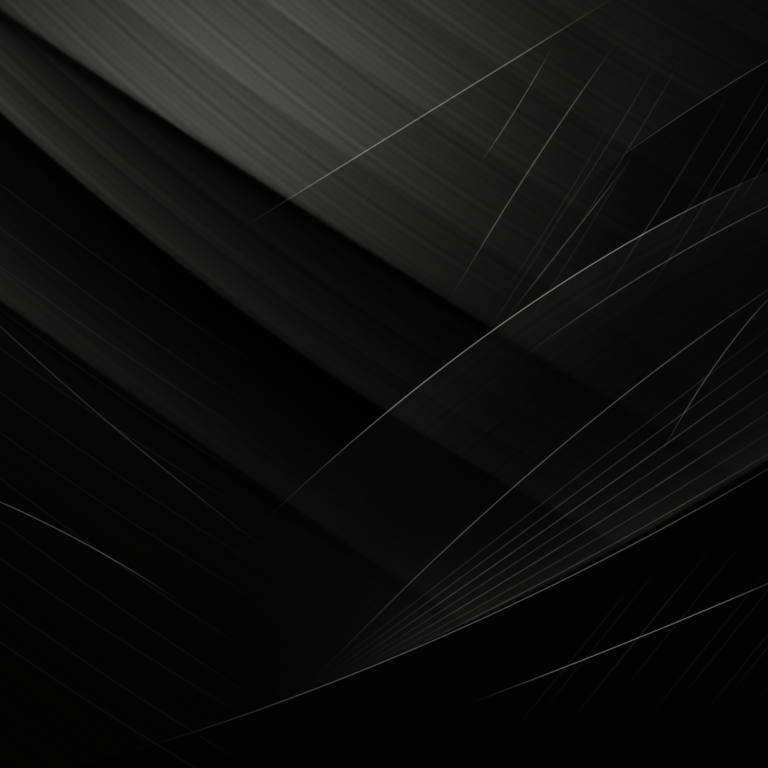
Write a WebGL 2 fragment shader that draws this background.

```glsl
#version 300 es
precision highp float;

uniform vec2 u_resolution;
out vec4 outColor;

const vec3 TINT = vec3(1.0, 0.995, 0.97);
const vec2 GLOW_CENTER = vec2(0.30, 0.92);
const vec2 GLOW_SIZE = vec2(0.41, 0.34);
const float GLOW_LEVEL = 0.275;
const float BLACK_LEVEL = 0.014;
const float EDGE_SOFTNESS = 0.003;
const float STRAND_WIDTH = 0.0011;
const float FIBER_DEPTH = 0.12;
const float CREASE_DEPTH = 0.20;
const float GRAIN = 0.012;
const int FAN_COUNT = 7;
const int HAIR_COUNT = 12;

float hash(vec2 p) {
    p = fract(p * vec2(0.1031, 0.1137));
    p += dot(p, p.yx + 33.33);
    return fract((p.x + p.y) * p.x * 91.7);
}

// Signed distance above a parabolic arc, and position along it
vec2 arc(vec2 p, vec2 a, vec2 b, float sag) {
    vec2 span = b - a;
    float t = (p.x - a.x) / span.x;
    float y = a.y + span.y * t - 4.0 * sag * t * (1.0 - t);
    float slope = (span.y - 4.0 * sag * (1.0 - 2.0 * t)) / span.x;
    return vec2((p.y - y) * inversesqrt(1.0 + slope * slope), t);
}

// Thin lit line fading toward both ends
float strand(vec2 p, vec2 a, vec2 b, float sag, float level) {
    vec2 c = arc(p, a, b, sag);
    float width = max(STRAND_WIDTH, 0.75 / u_resolution.y);
    float fade = smoothstep(0.0, 0.35, c.y) * (1.0 - smoothstep(0.7, 1.05, c.y));
    return level * fade * exp(-c.x * c.x / (width * width));
}

float above(float d) {
    return smoothstep(-EDGE_SOFTNESS, EDGE_SOFTNESS, d);
}

float shadow(float d, float size) {
    return exp(-d * d / (size * size));
}

// Layered sines running across the fibers
float fibers(float d, float along) {
    float wave = sin(d * 610.0 + 2.0 * sin(along * 5.0));
    wave += sin(d * 373.0 + 3.0 * sin(along * 3.0 + 1.0));
    return wave * sin(d * 71.0 + along * 4.0) * 0.5;
}

// Smoothed sawtooth for overlapping creases
float crease(float d, float spacing) {
    float f = fract(d / spacing);
    return f * (1.0 - smoothstep(0.92, 1.0, f));
}

void main() {
    vec2 p = gl_FragCoord.xy / u_resolution;

    // Falling folds and rising sheets
    float fold1 = arc(p, vec2(0.0, 0.987), vec2(0.872, 0.431), 0.008).x;
    float fold2 = arc(p, vec2(0.0, 0.854), vec2(0.69, 0.353), 0.03).x;
    float fold3 = arc(p, vec2(0.0, 0.609), vec2(0.527, 0.241), 0.003).x;
    float sheet = arc(p, vec2(0.325, 0.303), vec2(1.0, 0.776), -0.045).x;
    float ridge = arc(p, vec2(0.30, 0.694), vec2(0.794, 1.0), 0.0).x;
    float wing = arc(p, vec2(0.78, 0.775), vec2(1.0, 0.92), -0.006).x;
    float base = arc(p, vec2(0.156, 0.017), vec2(1.0, 0.401), 0.034).x;

    // Light on each panel
    vec2 g = (p - GLOW_CENTER) / GLOW_SIZE;
    float top = GLOW_LEVEL * exp(-dot(g, g)) + 0.028;
    top *= 1.0 - CREASE_DEPTH * crease(fold1 + 0.02 * p.x, 0.105);
    top *= mix(0.86, 1.0, above(ridge));
    top *= mix(1.0, mix(0.7, 1.25, above(wing)), smoothstep(0.74, 0.84, p.x));
    float s2 = clamp(-fold1 / max(fold2 - fold1, 0.01), 0.0, 1.0);
    float s3 = clamp(-fold2 / max(fold3 - fold2, 0.01), 0.0, 1.0);
    float middle = 0.23 * exp(-2.5 * p.x) * mix(0.35, 1.0, s2);
    middle *= 1.0 - 1.5 * CREASE_DEPTH * crease(fold2, 0.048);
    float lower = 0.125 * exp(-2.2 * p.x) * mix(0.15, 1.0, s3 * s3);
    float floorLight = BLACK_LEVEL + 0.025 * p.y * shadow(fold3, 0.2);

    float light = mix(floorLight, lower, above(fold3));
    light = mix(light, middle, above(fold2));
    light = mix(light, top, above(fold1));
    light *= 1.0 - 0.65 * shadow(fold1 + 0.006, 0.010);
    light *= 1.0 - 0.6 * shadow(fold2 + 0.008, 0.012);
    light *= 1.0 - 0.5 * shadow(fold3 + 0.008, 0.012);

    // Sheets laid over the folds
    float right = smoothstep(0.32, 0.6, p.x);
    float under = right * (1.0 - above(sheet));
    light *= 1.0 - 0.2 * under;
    light += under * (0.012 + 0.025 * shadow(sheet, 0.07));
    light += 0.055 * right * exp(-max(base, 0.0) / 0.06);
    light = mix(BLACK_LEVEL * 0.6, light, above(base));
    float grain = mix(fibers(fold2, p.x), fibers(sheet, p.x), under);
    light *= 1.0 + FIBER_DEPTH * grain;

    // Principal strands
    float lines = strand(p, vec2(0.325, 0.303), vec2(1.0, 0.776), -0.045, 0.36);
    lines += strand(p, vec2(0.30, 0.694), vec2(0.794, 1.0), 0.0, 0.25);
    lines += strand(p, vec2(0.156, 0.017), vec2(1.1, 0.45), 0.039, 0.26);
    lines += strand(p, vec2(0.60, 0.08), vec2(1.05, 0.262), 0.004, 0.33);
    lines += strand(p, vec2(0.39, 0.095), vec2(1.05, 0.655), -0.035, 0.23);
    lines += strand(p, vec2(0.78, 0.775), vec2(1.05, 0.95), -0.006, 0.14);
    lines += strand(p, vec2(0.66, 0.52), vec2(1.05, 0.755), -0.015, 0.18);
    lines += strand(p, vec2(0.85, 0.39), vec2(1.02, 0.63), -0.02, 0.20);
    lines += strand(p, vec2(0.58, 0.60), vec2(0.80, 0.94), -0.01, 0.20);
    lines += strand(p, vec2(0.62, 0.78), vec2(0.72, 0.94), 0.005, 0.16);
    lines += strand(p, vec2(0.655, 0.58), vec2(0.82, 0.79), 0.0, 0.16);
    lines += strand(p, vec2(-0.1, 0.67), vec2(0.34, 0.29), 0.012, 0.13);
    lines += strand(p, vec2(-0.08, 0.378), vec2(0.23, 0.22), -0.012, 0.22);

    // Fan spreading from the lower fold, and scattered hairs
    for (int i = 0; i < FAN_COUNT; i++) {
        float k = float(i) / float(FAN_COUNT - 1);
        vec2 root = vec2(0.39 + 0.08 * k, 0.10 + 0.025 * k);
        lines += strand(p, root, vec2(1.05, mix(0.61, 0.44, k)), 0.012 * k, 0.08 + 0.09 * fract(k * 2.5));
    }
    for (int i = 0; i < HAIR_COUNT; i++) {
        float k = float(i);
        float h = hash(vec2(k + 3.0, 17.0));
        vec2 upper = vec2(0.62 + 0.03 * k, 0.50 + 0.25 * h);
        lines += strand(p, upper, upper + vec2(0.15, 0.24), 0.006, 0.035 + 0.04 * h);
        vec2 low = vec2(0.66 + 0.035 * k, 0.02 + 0.09 * h);
        lines += strand(p, low, low + vec2(0.17, 0.21), 0.0, 0.035);
        vec2 left = vec2(-0.12, 0.25 + 0.055 * k);
        lines += strand(p, left, left + vec2(0.46, -0.29 - 0.05 * h), 0.01, 0.035);
    }

    float speckle = hash(floor(p * 512.0)) - 0.5;
    light += lines + speckle * GRAIN * smoothstep(0.0, 0.2, light);
    outColor = vec4(max(light, 0.0) * TINT, 1.0);
}
```
